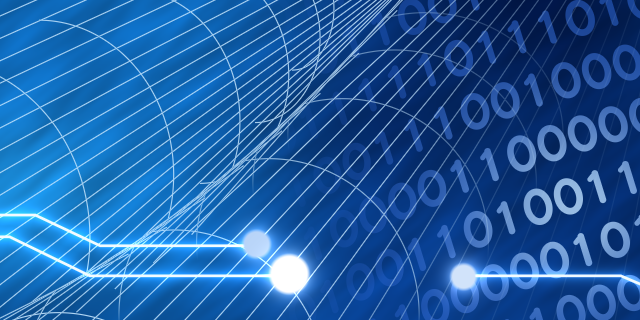
A WebGL 2 fragment shader for this background:

```glsl
#version 300 es
precision highp float;
// Blue technology backdrop: a ruled wire surface folding along a diagonal curve,
// tilted rows of rings and bars at the right, and glowing circuit traces below.
// Everything is built from line, segment and ellipse distances; y runs 0..1, x 0..2.
uniform vec2 u_resolution;
out vec4 outColor;

const vec3 AZURE = vec3(0.05, 0.40, 0.71);
const vec3 ROYAL = vec3(0.03, 0.25, 0.57);
const vec3 NAVY = vec3(0.00, 0.07, 0.24);
const vec3 CYAN = vec3(0.12, 0.60, 0.90);
const vec3 PALE = vec3(0.76, 0.89, 0.99);
const vec3 GLYPH_BLUE = vec3(0.17, 0.39, 0.82);
const float WIRE = 0.0018;               // half width of the wires
const float TRACE = 0.0042;              // half width of the circuit traces
const vec2 CELL = vec2(0.100, 0.174);    // spacing of the glyph rows
const float TILT = 0.30;                 // slope of the glyph rows, radians

float hash(vec2 p) {
  return fract(sin(dot(p, vec2(127.1, 311.7))) * 43758.5);
}

vec2 gradient(vec2 cell) {
  float a = 6.2832 * hash(cell);
  return vec2(cos(a), sin(a));
}

float gradientNoise(vec2 p) {
  vec2 i = floor(p), f = fract(p), u = f * f * (3.0 - 2.0 * f);
  vec2 e = vec2(1.0, 0.0);
  float low = mix(dot(gradient(i), f), dot(gradient(i + e), f - e), u.x);
  float high = mix(dot(gradient(i + e.yx), f - e.yx), dot(gradient(i + 1.0), f - 1.0), u.x);
  return mix(low, high, u.y);
}

float stroke(float d, float halfWidth) {
  float px = 1.0 / u_resolution.y;
  return clamp((halfWidth - abs(d)) / px + 0.5, 0.0, 1.0);
}

float lineDist(vec2 p, vec2 a, vec2 b) {
  vec2 n = normalize(b - a);
  return dot(p - a, vec2(-n.y, n.x));
}

float segmentDist(vec2 p, vec2 a, vec2 b) {
  vec2 v = b - a;
  return length(p - a - v * clamp(dot(p - a, v) / dot(v, v), 0.0, 1.0));
}

float ellipseDist(vec2 p, vec2 r) {
  float k = length(p / r);
  return k * (k - 1.0) / max(length(p / (r * r)), 1e-4);
}

float blob(vec2 p, vec2 center, vec2 size) {
  vec2 q = (p - center) / size;
  return exp(-dot(q, q));
}

float foldHeight(float x) { return 0.01 + x * (0.43 + 0.29 * x); }

vec3 backdrop(vec2 p) {
  vec3 col = mix(AZURE, ROYAL, smoothstep(0.35, 1.25, p.x - 0.15 * p.y));
  col = mix(col, NAVY, 0.95 * blob(p, vec2(1.70, 1.05), vec2(0.52, 0.48)));
  col = mix(col, NAVY, 0.45 * blob(p, vec2(1.18, 0.62), vec2(0.32, 0.22)));
  col = mix(col, NAVY, 0.40 * blob(p, vec2(2.0, 0.35), vec2(0.5, 0.45)));
  col = mix(col, CYAN, 0.70 * blob(p, vec2(0.0, 0.40), vec2(0.42, 0.25)));
  col = mix(col, NAVY, 0.30 * blob(p, vec2(0.25, 0.0), vec2(0.5, 0.13)));
  vec2 streak = vec2(p.x + p.y, 5.0 * (p.y - 0.8 * p.x));
  return col * (1.0 + 0.22 * gradientNoise(1.8 * streak) + 0.12 * gradientNoise(5.0 * streak));
}

// Tilted rows of randomly chosen rings and bars
float glyphs(vec2 p) {
  vec2 q = p - vec2(1.82, 0.583);
  q = mat2(cos(TILT), -sin(TILT), sin(TILT), cos(TILT)) * q;
  q.y += 0.1 * q.x * q.x;
  vec2 id = floor(q / CELL + 0.5);
  vec2 f = q - id * CELL;
  float ring = stroke(ellipseDist(f, vec2(0.034, 0.047)), 0.0105);
  float bar = stroke(segmentDist(f, vec2(0.0, -0.043), vec2(0.0, 0.043)), 0.0105);
  bar = max(bar, stroke(segmentDist(f, vec2(-0.02, 0.030), vec2(0.0, 0.043)), 0.008));
  return mix(bar, ring, step(0.45, hash(id + 17.0)));
}

// Straight rulings and cross arcs on both sides of the fold
float wires(vec2 p) {
  float above = smoothstep(-0.004, 0.004, p.y - foldHeight(p.x));
  float left = 0.0, right = 0.0, bundle = 0.0;
  for (int i = 0; i < 18; i++) {
    float n = float(i), d = 0.05 + 0.07 * n;
    left = max(left, stroke(lineDist(p, vec2(0.0, 1.0 - d), vec2(1.25 * tanh(d / 0.55), 1.0)), WIRE));
    float foot = 0.29 + 0.096 * n;
    float fade = mix(0.85, 0.18, smoothstep(0.8, 1.55, foot));
    right = max(right, fade * stroke(lineDist(p, vec2(foot, 0.0), vec2(1.25 + 0.45 * foot, 1.0)), WIRE));
  }
  for (int i = 0; i < 10; i++) {
    float t = 0.12 + 0.12 * float(i);
    vec2 touch = vec2(t, foldHeight(t)), dir = vec2(1.0, 0.43 + 0.58 * t);
    bundle = max(bundle, stroke(segmentDist(p, touch - 0.6 * dir, touch + 0.28 * dir), WIRE));
  }
  for (int i = 0; i < 6; i++) {
    float k = float(i);
    vec2 r = vec2(0.495, 0.557) - 0.073 * k;
    vec2 q = p - vec2(0.281 + k * (0.289 - 0.0273 * k) - r.x, 0.258 + k * (0.208 - 0.013 * k));
    left = max(left, step(0.0, q.x) * stroke(ellipseDist(q, r), WIRE));
    r = vec2(0.495 - 0.013 * k, 0.56 - 0.036 * k);
    q = p - vec2(0.182 + k * (0.396 - 0.0333 * k), 0.023 + k * (0.276 - 0.0177 * k) - r.y);
    float fade = (0.9 - 0.1 * k) * smoothstep(-0.06, 0.06, q.y);
    right = max(right, fade * stroke(ellipseDist(q, r), WIRE));
  }
  right *= 1.0 - 0.6 * smoothstep(1.1, 1.7, p.x);
  return max(0.8 * bundle, mix(right, 0.85 * left, above));
}

float traceDist(vec2 p) {
  float d = segmentDist(p, vec2(-0.1, 0.328), vec2(0.11, 0.328));
  d = min(d, segmentDist(p, vec2(0.11, 0.328), vec2(0.313, 0.232)));
  d = min(d, segmentDist(p, vec2(0.313, 0.232), vec2(0.80, 0.232)));
  d = min(d, segmentDist(p, vec2(-0.1, 0.260), vec2(0.03, 0.260)));
  d = min(d, segmentDist(p, vec2(0.03, 0.260), vec2(0.281, 0.138)));
  d = min(d, segmentDist(p, vec2(0.281, 0.138), vec2(0.90, 0.138)));
  d = min(d, segmentDist(p, vec2(1.45, 0.138), vec2(1.94, 0.138)));
  return min(d, segmentDist(p, vec2(1.94, 0.138), vec2(2.1, 0.07)));
}

// Round terminal with a soft rim and halo
vec3 terminal(vec3 col, vec2 p, vec2 center, float radius, vec3 tint) {
  float d = length(p - center) - radius;
  col += 0.35 * tint * exp(-max(d, 0.0) / 0.022);
  return mix(col, tint, 1.0 - smoothstep(-0.008, 0.006, d));
}

void main() {
  vec2 p = gl_FragCoord.xy / u_resolution.y;
  vec3 col = backdrop(p);

  float lit = blob(p, vec2(1.80, 0.36), vec2(0.36, 0.32));
  float shown = smoothstep(0.75, 1.5, p.x) * mix(0.55, 0.85, lit);
  col = mix(col, mix(GLYPH_BLUE, PALE, 0.9 * lit), shown * glyphs(p));

  col = mix(col, PALE, wires(p));

  float d = traceDist(p);
  col += vec3(0.12, 0.32, 0.50) * exp(-d / 0.016);
  col = mix(col, vec3(0.95, 0.98, 1.0), stroke(d, TRACE));
  col = terminal(col, p, vec2(0.802, 0.237), 0.044, vec3(0.72, 0.83, 0.97));
  col = terminal(col, p, vec2(0.904, 0.143), 0.062, vec3(1.0));
  col = terminal(col, p, vec2(1.449, 0.135), 0.041, vec3(0.82, 0.89, 0.98));
  outColor = vec4(clamp(col, 0.0, 1.0), 1.0);
}
```
